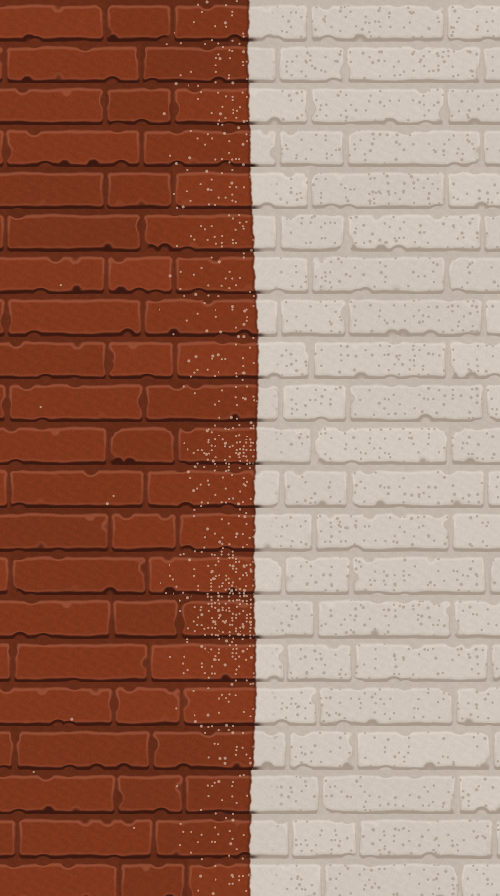
Write a WebGL 1 fragment shader that draws this texture.

```glsl
precision highp float;
// A brick wall painted rust red on the left and warm white on the right.
// Courses are rounded boxes with worn edges, lit from above; cellular noise
// makes chips and pits, and layered sines bend the brick and paint edges.
uniform vec2 u_resolution;

const float WALL_HEIGHT = 768.0;
const float STRETCHER = 117.0;
const float HEADER = 58.0;

float hash(vec2 p) {
  vec3 q = fract(vec3(p.xyx) * 0.1031);
  q += dot(q, q.yzx + 33.33);
  return fract((q.x + q.y) * q.z);
}

vec2 hash2(vec2 p) {
  return vec2(hash(p), hash(p + 57.3));
}

// Distance to the nearest scattered point.
float cellular(vec2 p) {
  vec2 cell = floor(p);
  float nearest = 2.0;
  for (int j = -1; j <= 1; j++) {
    for (int i = -1; i <= 1; i++) {
      vec2 c = cell + vec2(float(i), float(j));
      nearest = min(nearest, length(c + hash2(c) - p));
    }
  }
  return nearest;
}

// Small soft specks, kept in a share of the cells.
float specks(vec2 p, float share, float radius) {
  vec2 cell = floor(p);
  vec2 center = 0.3 + 0.4 * hash2(cell);
  float keep = step(hash(cell + 19.7), share);
  return keep * (1.0 - smoothstep(radius * 0.4, radius, length(p - cell - center)));
}

float waves(vec2 p) {
  return (sin(p.x + 1.7 * sin(p.y * 0.8)) + sin(p.y * 1.6 - p.x * 0.7)
        + 0.5 * sin(p.x * 2.9 + p.y * 2.3)) / 2.5;
}

float bump(float x, float center, float width) {
  float t = (x - center) / width;
  return exp(-t * t);
}

// Courses grow slightly taller toward the ground.
float courseTop(float k) { return 35.6 * k + 0.06 * k * k; }

float courseIndex(float y) {
  return floor((sqrt(35.6 * 35.6 + 0.24 * y) - 35.6) / 0.12);
}

// Left and right joints: one header per course between runs of stretchers.
vec2 brickSpan(float x, float k) {
  float start = mix(90.0, 238.0, mod(k, 2.0)) + 0.03 * k * k;
  float finish = start + HEADER;
  if (x < start) {
    float n = floor((start - x) / STRETCHER);
    return start - STRETCHER * vec2(n + 1.0, n);
  }
  if (x < finish) return vec2(start, finish);
  float n = floor((x - finish) / STRETCHER);
  return finish + STRETCHER * vec2(n, n + 1.0);
}

float roundBox(vec2 p, vec2 halfSize, float r) {
  vec2 q = abs(p) - halfSize + r;
  return length(max(q, 0.0)) + min(max(q.x, q.y), 0.0) - r;
}

float paintEdge(float y, float k) {
  float sweep = 213.0 + 8.0 * bump(y, 310.0, 125.0) + 6.0 * bump(y, 565.0, 125.0);
  return sweep + 1.5 * (hash(vec2(k, 4.0)) - 0.5) + 0.8 * waves(vec2(y * 0.13, y * 0.31));
}

void main() {
  vec2 p = vec2(gl_FragCoord.x, u_resolution.y - gl_FragCoord.y) * WALL_HEIGHT / u_resolution.y;
  float k = courseIndex(p.y);
  vec2 span = brickSpan(p.x, k);
  float top = courseTop(k) + 5.0;
  float bottom = courseTop(k + 1.0) - 3.0;
  float tone = hash(vec2(floor(span.x), k)) - 0.5;

  // Brick outline with wobble and chipped edges
  vec2 local = p - 0.5 * vec2(span.x + span.y, top + bottom);
  vec2 halfSize = 0.5 * vec2(span.y - span.x - 4.0, bottom - top);
  float wear = 0.9 * waves(p * 0.12 + k) + 3.5 * (1.0 - smoothstep(0.05, 0.3, cellular(p / 26.0)));
  float d = roundBox(local, halfSize, 3.0) + wear;
  float dAbove = roundBox(local - vec2(0.0, 3.0), halfSize, 3.0) + wear;
  float face = 1.0 - smoothstep(-1.0, 1.0, d);
  float shadow = (1.0 - smoothstep(-1.0, 1.2, dAbove)) * (1.0 - face);
  float rim = 1.0 - smoothstep(0.4, 2.2, abs(d + 0.8));
  float upper = smoothstep(6.0, -6.0, local.y);
  float grain = waves(p * 0.55) * 0.5 + hash(floor(p / 1.5)) - 0.5;

  // Red paint
  vec3 red = mix(vec3(0.39, 0.175, 0.10), vec3(0.49, 0.215, 0.115), face);
  red *= 1.0 + 0.09 * tone + 0.06 * grain;
  red = mix(red, vec3(0.62, 0.35, 0.26), rim * mix(0.25, 0.6, upper));
  red = mix(red, vec3(0.20, 0.08, 0.055), 0.85 * shadow);
  float dust = smoothstep(130.0, 218.0, p.x)
             * (0.1 + 0.4 * bump(p.y, 388.0, 16.0) + 0.45 * bump(p.y, 520.0, 40.0));
  float spatter = max(specks(p / 3.0, dust, 0.45), specks(p / 5.3, dust * 0.5, 0.35));
  red = mix(red, vec3(0.79, 0.68, 0.61), 0.75 * spatter);

  // White paint
  vec3 white = mix(vec3(0.755, 0.71, 0.66), vec3(0.812, 0.772, 0.727), face);
  white *= 1.0 + 0.025 * tone + 0.025 * grain;
  white += 0.03 * rim * upper;
  white = mix(white, vec3(0.60, 0.54, 0.48), 0.7 * shadow + 0.12 * rim * (1.0 - upper));
  float rough = smoothstep(226.0, 246.0, p.x);
  float pits = max(specks(p / 4.2, 0.16, 0.36), specks(p / 7.0 + 8.0, 0.16, 0.28));
  white = mix(white, vec3(0.62, 0.56, 0.50), 0.6 * pits * face * rough);

  // Paint boundary, with dark gaps where the joints cross it
  float side = p.x - paintEdge(p.y, k);
  vec3 color = mix(red, white, smoothstep(-1.0, 1.0, side));
  float seam = bump(side, -0.8, 1.2) * 0.3;
  float gap = bump(p.y, bottom + 1.5, 1.6) * bump(side, 1.0, 4.5) * (0.4 + 0.6 * hash(vec2(k, 9.0)));
  color = mix(color, vec3(0.17, 0.09, 0.07), max(seam, gap));
  gl_FragColor = vec4(color, 1.0);
}
```
